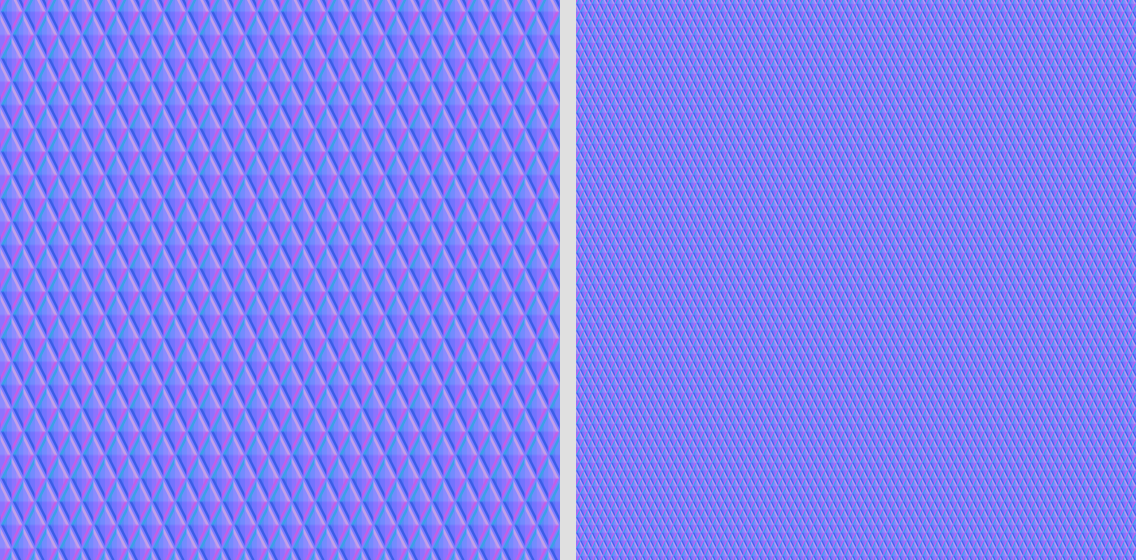
Left, the tile; right, the same tile 3 across and 3 down.
Reproduce this texture map procedurally as a WebGL 2 fragment shader.

```glsl
#version 300 es
precision highp float;
// Tangent-space normal map of raised, bevelled diamonds in a half-drop lattice.
// Each diamond has four sloped rims, a flat groove around it and a faceted
// face whose tilt changes in steps; whole repeat counts make it tile.

uniform vec2 u_resolution;
out vec4 outColor;

const vec2 REPEATS = vec2(24.0, 12.0);
const vec2 LATTICE_OFFSET = vec2(0.0, 0.25);
const float GROOVE = 0.045;        // inner edge of the groove, in cell widths
const float RIM = 0.165;           // inner edge of the sloped rim
const vec2 RIM_TILT = vec2(0.54, 0.26);
const float FACET_WIDTH = 0.2;
const vec2 FACET_TILT = vec2(0.20, 0.09);

// Offset from the centre of the diamond that contains p.
vec2 diamondCell(vec2 p) {
  vec2 a = p - floor(p + 0.5);
  vec2 b = fract(p) - 0.5;
  return abs(a.x) + abs(a.y) < 0.5 ? a : b;
}

// Sign that passes smoothly through zero.
vec2 softSign(vec2 v, vec2 softness) {
  return clamp(v / softness, -1.0, 1.0);
}

float softStep(float edge, float x, float softness) {
  return smoothstep(edge - softness, edge + softness, x);
}

// Sideways tilt in smoothed steps, upward tilt in two halves.
vec2 facetTilt(vec2 cell, vec2 pixel) {
  float s = cell.x / FACET_WIDTH;
  float w = 0.5 * pixel.x / FACET_WIDTH;
  float band = floor(s + 0.5);
  float stepped = band - 0.5 + softStep(0.0, s - band, w);
  float upward = softSign(cell, pixel).y;
  return FACET_TILT * vec2(stepped, upward);
}

vec3 encodeNormal(vec2 tilt) {
  float z = sqrt(max(1.0 - dot(tilt, tilt), 0.0));
  return 0.5 + 0.5 * vec3(tilt, z);
}

void main() {
  vec2 uv = gl_FragCoord.xy / u_resolution;
  vec2 pixel = REPEATS / u_resolution;
  vec2 cell = diamondCell(uv * REPEATS - LATTICE_OFFSET);

  // Inset from the diamond outline, measured across the cell.
  float inset = 0.5 - abs(cell.x) - abs(cell.y);
  float softness = max(0.026, 0.7 * pixel.x);
  float raised = softStep(GROOVE, inset, softness);
  float face = softStep(RIM, inset, softness);

  // Rims lean outwards and round off where two of them meet.
  vec2 rim = RIM_TILT * softSign(cell, max(vec2(0.045, 0.022), pixel));
  vec2 tilt = raised * mix(rim, facetTilt(cell, pixel), face);

  outColor = vec4(encodeNormal(tilt), 1.0);
}
```
